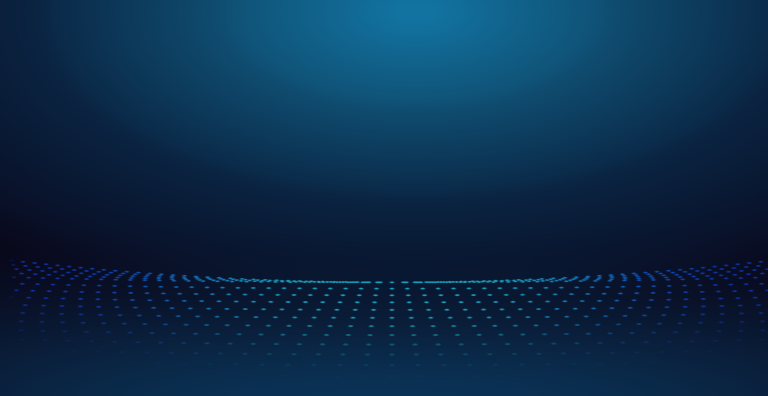
This background is drawn by a Shadertoy shader. Its source:

```glsl
const vec3 GLOW_CORE = vec3(0.07, 0.45, 0.63);
const vec3 GLOW_MID = vec3(0.06, 0.31, 0.45);
const vec3 GLOW_RIM = vec3(0.04, 0.15, 0.27);
const vec3 NAVY = vec3(0.035, 0.085, 0.185);
const vec3 NIGHT = vec3(0.035, 0.03, 0.105);
const vec3 FLOOR_BLUE = vec3(0.04, 0.20, 0.34);
const vec3 DOT_CYAN = vec3(0.09, 0.66, 0.76);
const vec3 DOT_BLUE = vec3(0.05, 0.24, 0.80);

const float HORIZON = 0.553;
const float CREST_DEPTH = 0.266;
const float COLUMN_RATIO = 0.138;
const float ROW_GROWTH = 0.058;

float ramp(float a, float b, float x) {
    return clamp((x - a) / (b - a), 0.0, 1.0);
}

// Wide elliptical light falling off from the top
vec3 overheadGlow(vec2 p, vec2 center) {
    float r = length((p - center) * vec2(0.5, 1.0));
    vec3 color = mix(GLOW_CORE, GLOW_MID, ramp(0.02, 0.25, r));
    color = mix(color, GLOW_RIM, ramp(0.23, 0.48, r));
    color = mix(color, NAVY, ramp(0.45, 0.64, r));
    return mix(color, NIGHT, smoothstep(0.62, 0.82, r));
}

// Faint light rising from the lower edge
float floorGlow(vec2 p) {
    return smoothstep(0.40, -0.03, p.y) * (1.0 - 0.42 * p.x * p.x);
}

// Soft flattened dot
float dotMask(vec2 offset, vec2 radius, float softness) {
    float d = (length(offset / radius) - 1.0) * radius.y;
    return smoothstep(softness, -softness, d);
}

// Screen height of a row: the far rows fold flat in the middle
float rowHeight(float row, float depth, float x) {
    float side = x * x;
    float nearHeight = HORIZON - max(depth, CREST_DEPTH);
    float farRise = max(-row, 0.0) * 0.0115 * min(side, 1.0);
    return nearHeight + farRise + 0.014 * side;
}

// Perspective dot grid; returns its strength
float dotGrid(vec2 p, float softness) {
    float strength = 0.0;
    for (int i = -4; i <= 12; i++) {
        float row = float(i);
        float depth = CREST_DEPTH * exp(ROW_GROWTH * row);
        float spacing = COLUMN_RATIO * depth;
        float x = round(p.x / spacing) * spacing;
        vec2 center = vec2(x, rowHeight(row, depth, x));
        vec2 radius = vec2(0.0056, 0.0024) * mix(0.9, 1.1, ramp(0.0, 12.0, row));
        float inside = 1.0 - smoothstep(0.94, 0.97, abs(x));
        float fade = 1.0 - smoothstep(3.0, 12.0, row + 2.0 * x * x);
        strength = max(strength, dotMask(p - center, radius, softness) * inside * fade);
    }
    return strength;
}

void mainImage(out vec4 fragColor, in vec2 fragCoord) {
    vec2 p = (fragCoord - vec2(0.5 * iResolution.x, 0.0)) / iResolution.y;

    // Background light
    vec3 color = overheadGlow(p, vec2(0.08, 0.97));
    color = mix(color, FLOOR_BLUE, floorGlow(p));

    // Dotted wave
    vec2 gridPoint = p - vec2(0.02, 0.0);
    float side = smoothstep(0.15, 0.9, abs(gridPoint.x));
    vec3 dotColor = mix(DOT_CYAN, DOT_BLUE, side);
    float dots = dotGrid(gridPoint, 0.7 / iResolution.y);
    color = mix(color, dotColor, dots * mix(0.95, 0.75, side));

    fragColor = vec4(color, 1.0);
}
```
